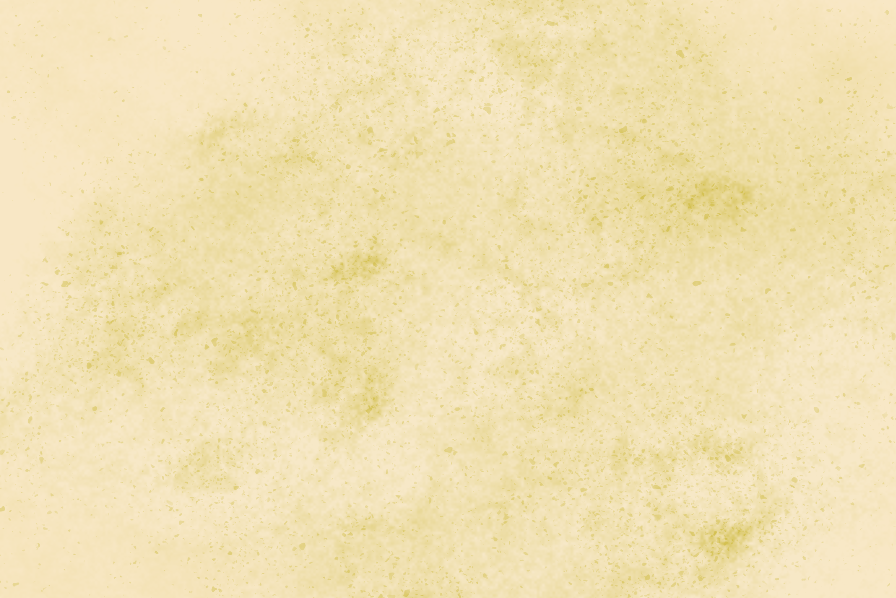
Write a WebGL 1 fragment shader that draws this texture.

```glsl
precision highp float;
// Aged cream plaster: pale peach rims, olive stains and drifts of fine specks.
uniform vec2 u_resolution;

#define CLEAN vec3(0.966, 0.908, 0.775)
#define DIRTY vec3(0.866, 0.796, 0.440)
#define PEACH vec3(0.985, 0.900, 0.750)
#define BASE_DIRT 0.19
#define CLOUD_GAIN 0.62
#define GRAIN_GAIN 0.42
#define MOTTLE_GAIN 0.26
#define STAIN_GAIN 1.45
#define SPECK_GAIN 0.62
#define RIM_FADE 0.13
#define STAINS 16

float hash(vec2 p) {
  vec3 q = fract(p.xyx * 0.1031);
  q += dot(q, q.yzx + 33.33);
  return fract((q.x + q.y) * q.z);
}

vec2 hash2(vec2 p) {
  return vec2(hash(p), hash(p + 57.3));
}

float noise(vec2 p) {
  vec2 i = floor(p);
  vec2 f = fract(p);
  f = f * f * (3.0 - 2.0 * f);
  float low = mix(hash(i), hash(i + vec2(1.0, 0.0)), f.x);
  float high = mix(hash(i + vec2(0.0, 1.0)), hash(i + 1.0), f.x);
  return mix(low, high, f.y);
}

float fbm(vec2 p) {
  float sum = 0.0;
  float amp = 0.5;
  for (int i = 0; i < 5; i++) {
    sum += amp * noise(p);
    p = mat2(1.6, 1.2, -1.2, 1.6) * p + 19.7;
    amp *= 0.5;
  }
  return sum / 0.97;
}

// Ragged dots, one candidate per cell, kept where density allows.
float specks(vec2 p, float cells, float density) {
  vec2 g = p * cells;
  g += 0.6 * (vec2(noise(g * 1.7), noise(g * 1.7 + 31.0)) - 0.5);
  vec2 cell = floor(g);
  float soft = 0.6 * cells / u_resolution.y;
  float cover = 0.0;
  for (int y = -1; y <= 1; y++) {
    for (int x = -1; x <= 1; x++) {
      vec2 id = cell + vec2(float(x), float(y));
      vec2 rnd = hash2(id + cells);
      float kept = step(hash(id + 3.0 * cells), density);
      float radius = mix(0.14, 0.38, rnd.x * rnd.y);
      float dist = length((g - id - rnd) * vec2(1.0, 1.15));
      float dotCover = 1.0 - smoothstep(radius - soft, radius + soft, dist);
      cover = max(cover, kept * dotCover * mix(0.4, 1.0, rnd.y));
    }
  }
  return cover;
}

// Soft blots, wider than tall, slightly tilted and of uneven strength.
float stains(vec2 p, float aspect) {
  float sum = 0.0;
  for (int i = 0; i < STAINS; i++) {
    float n = float(i);
    vec2 rnd = hash2(vec2(n, 8.0));
    vec2 spot = fract(vec2(0.7549, 0.5698) * n + vec2(0.31, 0.12));
    vec2 d = p - mix(vec2(0.18, 0.04), vec2(0.92, 0.80), spot) * vec2(aspect, 1.0);
    d.y -= (rnd.x - 0.4) * 0.6 * d.x;
    d /= mix(vec2(0.045, 0.022), vec2(0.12, 0.040), rnd.yx);
    float weight = mix(0.22, 1.0, pow(hash(vec2(n, 21.0)), 2.5));
    sum += weight * exp(-dot(d, d));
  }
  return sum;
}

void main() {
  vec2 p = gl_FragCoord.xy / u_resolution.y;
  float aspect = u_resolution.x / u_resolution.y;
  vec2 centred = 2.0 * gl_FragCoord.xy / u_resolution - 1.0;

  // Pale rim with a few crisp wash marks
  float wash = fbm(p * vec2(2.2, 2.8) + 4.0);
  float reach = length(centred * vec2(1.0, 0.8)) + 0.9 * (wash - 0.5);
  reach += 0.12 * (centred.y - centred.x);
  float rim = smoothstep(0.70, 1.20, reach);
  float patches = smoothstep(0.58, 0.60, fbm(p * 4.5 + 71.0)) * rim;

  // Broad clouding, ragged stains, scuffed mottling and surface grain
  float cloud = fbm(p * vec2(3.6, 4.6) + 12.0) - 0.5;
  float rag = fbm(p * vec2(13.0, 16.0) + 40.0);
  float mottle = smoothstep(0.48, 0.74, fbm(p * 26.0 + 60.0));
  vec2 warp = 0.10 * (vec2(fbm(p * 9.0), fbm(p * 9.0 + 50.0)) - 0.5);
  float stain = stains(p + warp, aspect) * smoothstep(0.30, 0.66, rag);
  float grain = 0.55 * noise(p * 110.0) + 0.45 * noise(p * 230.0) - 0.5;

  // Specks gather in drifts and around stains
  float drift = smoothstep(0.36, 0.66, fbm(p * vec2(5.5, 4.5) + 90.0));
  float density = (0.10 + 0.45 * drift + 0.25 * min(stain, 1.0)) * (1.0 - 0.7 * rim);
  float fine = specks(p, 150.0, density);
  float medium = specks(p + 3.1, 96.0, 0.62 * density);
  float coarse = specks(p + 7.7, 62.0, 0.18 * density);
  float speck = max(0.9 * fine, max(medium, coarse));

  float calm = 1.0 - 0.6 * rim;
  float dirt = BASE_DIRT + CLOUD_GAIN * cloud + GRAIN_GAIN * grain * calm;
  dirt += MOTTLE_GAIN * mottle * calm * (0.35 + 0.65 * drift);
  dirt += STAIN_GAIN * stain * (0.5 + 0.7 * grain) + SPECK_GAIN * speck;
  dirt -= RIM_FADE * rim + 0.06 * patches;

  vec3 color = mix(CLEAN, DIRTY, clamp(dirt, -0.02, 1.35));
  color = mix(color, PEACH, 0.35 * rim * (1.0 - speck));
  gl_FragColor = vec4(color, 1.0);
}
```
